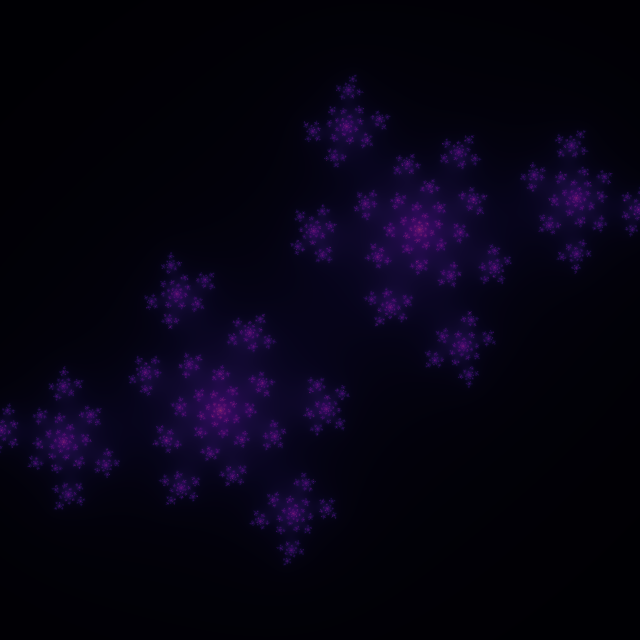
A Shadertoy shader for this background:

```glsl
// Disconnected Julia set: glowing violet fractal dust on a near-black field.

#define SEED vec2(-0.434, -0.664)  // constant added at every iteration
#define HALF_HEIGHT 1.3            // half the canvas height in the complex plane
#define MAX_STEPS 200
#define ESCAPE_RADIUS 4.0
#define COUNT_TO_HEAT 0.005        // escape count to palette position
#define SAMPLES 2                  // supersampling grid side

// Dark ramp from black through indigo and violet to ember red.
const int STOPS = 9;
const float STOP_SPACING = 0.05;
const vec3 RAMP[STOPS] = vec3[STOPS](
    vec3(0.001, 0.000, 0.014),
    vec3(0.027, 0.018, 0.110),
    vec3(0.087, 0.045, 0.225),
    vec3(0.170, 0.041, 0.340),
    vec3(0.258, 0.039, 0.406),
    vec3(0.340, 0.062, 0.429),
    vec3(0.416, 0.090, 0.433),
    vec3(0.497, 0.119, 0.424),
    vec3(0.578, 0.148, 0.404));

vec3 heatColor(float heat) {
    float position = clamp(heat / STOP_SPACING, 0.0, float(STOPS - 1));
    int low = min(int(position), STOPS - 2);
    return mix(RAMP[low], RAMP[low + 1], position - float(low));
}

vec2 complexSquare(vec2 z) {
    return vec2(z.x * z.x - z.y * z.y, 2.0 * z.x * z.y);
}

// Continuous number of steps before the orbit of z escapes.
float escapeCount(vec2 z) {
    for (int i = 0; i < MAX_STEPS; i++) {
        if (dot(z, z) > ESCAPE_RADIUS * ESCAPE_RADIUS) {
            return max(float(i) - log2(log2(length(z))), 0.0);
        }
        z = complexSquare(z) + SEED;
    }
    return float(MAX_STEPS);
}

void mainImage(out vec4 fragColor, in vec2 fragCoord) {
    vec3 color = vec3(0.0);

    // Average a small grid of samples to soften the fine dust.
    for (int y = 0; y < SAMPLES; y++) {
        for (int x = 0; x < SAMPLES; x++) {
            vec2 offset = (vec2(x, y) + 0.5) / float(SAMPLES) - 0.5;
            vec2 centered = fragCoord + offset - 0.5 * iResolution.xy;
            vec2 z = 2.0 * HALF_HEIGHT * centered / iResolution.y;
            color += heatColor(escapeCount(z) * COUNT_TO_HEAT);
        }
    }

    fragColor = vec4(color / float(SAMPLES * SAMPLES), 1.0);
}
```
